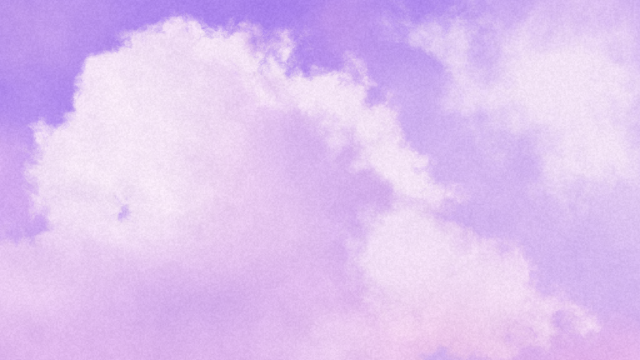
Write a Shadertoy shader that draws this texture.

```glsl
float hash(vec2 p) {
    vec3 q = fract(p.xyx * 0.1031);
    q += dot(q, q.yzx + 33.33);
    return fract((q.x + q.y) * q.z);
}

float noise(vec2 p) {
    vec2 i = floor(p), f = fract(p);
    f = f * f * (3.0 - 2.0 * f);
    return mix(mix(hash(i), hash(i + vec2(1, 0)), f.x),
               mix(hash(i + vec2(0, 1)), hash(i + vec2(1, 1)), f.x), f.y);
}

// Fractal noise centred on zero
float fbm(vec2 p) {
    float sum = 0.0, amp = 0.5;
    for (int i = 0; i < 6; i++) {
        sum += amp * (noise(p) - 0.5);
        p = mat2(1.6, 1.2, -1.2, 1.6) * p + 17.3;
        amp *= 0.6;
    }
    return sum;
}

float ellipse(vec2 p, vec2 centre, vec2 radius) {
    return (length((p - centre) / radius) - 1.0) * min(radius.x, radius.y);
}

float glow(vec2 p, vec2 centre, vec2 radius) {
    vec2 q = (p - centre) / radius;
    return exp(-dot(q, q));
}

float segment(vec2 p, vec2 a, vec2 b) {
    vec2 d = b - a;
    return length(p - a - d * clamp(dot(p - a, d) / dot(d, d), 0.0, 1.0));
}

float softMin(float a, float b) {
    float h = max(0.04 - abs(a - b), 0.0);
    return min(a, b) - h * h / 0.16;
}

vec3 skyColour(vec2 p) {
    float violet = smoothstep(0.45, 1.0, p.y + 0.28 * (1.0 - p.x));
    vec3 c = mix(vec3(0.83, 0.71, 0.94), vec3(0.68, 0.53, 0.93), violet);
    c = mix(c, vec3(0.78, 0.63, 0.93), 0.8 * glow(p, vec2(0.10, 0.92), vec2(0.24, 0.16)));
    c = mix(c, vec3(0.76, 0.59, 0.92), 0.8 * glow(p, vec2(0.97, 0.92), vec2(0.12, 0.15)));
    c = mix(c, vec3(0.84, 0.68, 0.94), 0.9 * glow(p, vec2(0.0, 0.48), vec2(0.18, 0.14)));
    c = mix(c, vec3(0.84, 0.73, 0.95), 0.8 * glow(p, vec2(1.32, 0.72), vec2(0.26, 0.18)));
    c = mix(c, vec3(0.87, 0.76, 0.95), 0.9 * glow(p, vec2(1.62, 0.93), vec2(0.30, 0.18)));
    return mix(c, vec3(0.89, 0.70, 0.92), glow(p, vec2(1.65, -0.02), vec2(0.35, 0.12)));
}

// Lobes at the foot of the arch, lower right
float footCloud(vec2 p) {
    float d = ellipse(p, vec2(1.15, 0.28), vec2(0.17, 0.20));
    d = softMin(d, ellipse(p, vec2(1.31, 0.15), vec2(0.20, 0.17)));
    return softMin(d, ellipse(p, vec2(1.50, 0.10), vec2(0.12, 0.075)));
}

// Outline of the large arching cloud
float archCloud(vec2 p) {
    float d = ellipse(p, vec2(0.46, 0.65), vec2(0.25, 0.29));
    d = softMin(d, ellipse(p, vec2(0.23, 0.50), vec2(0.15, 0.16)));
    d = softMin(d, ellipse(p, vec2(0.46, 0.07), vec2(0.76, 0.35)));
    d = softMin(d, ellipse(p, vec2(0.76, 0.49), vec2(0.42, 0.35)));
    d = softMin(d, ellipse(p, vec2(0.68, 0.87), vec2(0.13, 0.08)));
    return softMin(d, footCloud(p));
}

vec3 archColour(vec2 p, float billow) {
    // Lilac and pink shade inside the arch
    vec3 c = mix(vec3(0.87, 0.71, 0.93), vec3(0.87, 0.74, 0.94), smoothstep(0.1, 0.5, p.y));
    c = mix(c, vec3(0.92, 0.79, 0.94), 0.8 * glow(p, vec2(0.62, 0.52), vec2(0.18, 0.28)));
    c = mix(c, vec3(0.90, 0.78, 0.94), 0.7 * glow(p, vec2(0.83, 0.36), vec2(0.18, 0.12)));
    c = mix(c, vec3(0.92, 0.81, 0.95), 0.8 * glow(p, vec2(0.08, 0.22), vec2(0.26, 0.12)));
    c = mix(c, vec3(0.82, 0.67, 0.92), 0.8 * glow(p, vec2(0.53, 0.15), vec2(0.24, 0.10)));
    c = mix(c, vec3(0.83, 0.69, 0.93), 0.8 * glow(p, vec2(0.88, 0.59), vec2(0.15, 0.13)));
    c = mix(c, vec3(0.82, 0.67, 0.93), 0.8 * glow(p, vec2(1.01, 0.37), vec2(0.12, 0.14)));

    // Sunlit lobes on the left
    float light = 1.6 * glow(p, vec2(0.40, 0.74), vec2(0.22, 0.22));
    light += 1.3 * glow(p, vec2(0.20, 0.51), vec2(0.15, 0.15));
    light += 1.1 * glow(p, vec2(0.41, 0.45), vec2(0.16, 0.13));
    light += 0.4 * glow(p, vec2(0.98, 0.05), vec2(0.18, 0.09));
    light = 1.0 - exp(-1.3 * light * (1.0 + billow));

    // Ragged ridge running down to the foot
    float ridge = min(segment(p, vec2(0.58, 0.89), vec2(0.89, 0.77)),
                  min(segment(p, vec2(0.89, 0.77), vec2(1.03, 0.64)),
                      segment(p, vec2(1.03, 0.64), vec2(1.15, 0.48))));
    light = max(light, 0.85 * smoothstep(0.12, 0.01, ridge - 0.16 * billow));
    light = max(light, 0.75 * smoothstep(0.04, -0.08, footCloud(p) - 0.16 * billow));
    c = mix(c, vec3(0.96, 0.91, 0.965), light);
    return mix(c, vec3(0.93, 0.77, 0.92), 0.75 * glow(p, vec2(1.25, 0.03), vec2(0.26, 0.15)));
}

void mainImage(out vec4 fragColor, in vec2 fragCoord) {
    vec2 p = fragCoord / iResolution.y;
    vec2 warp = vec2(fbm(p * 5.0 + 3.0), fbm(p * 5.0 + 41.0));
    vec2 q = p + 0.06 * warp;
    float billow = fbm(p * 11.0 + 0.8 * warp);

    vec3 colour = skyColour(q + 0.1 * warp) + vec3(0.06, 0.07, 0.02) * billow;

    // Soft cloud on the right, with a wisp at its upper left
    float right = softMin(ellipse(q, vec2(1.56, 0.75), vec2(0.25, 0.18)),
                          ellipse(q, vec2(1.65, 0.58), vec2(0.16, 0.13)));
    float cover = smoothstep(0.08, -0.12, right - 0.16 * billow);
    cover = max(cover, 0.45 * glow(q, vec2(1.74, 0.50), vec2(0.18, 0.18)));
    float wisp = ellipse(q, vec2(1.26, 0.90), vec2(0.10, 0.085));
    cover = max(cover, 0.7 * smoothstep(0.05, -0.06, wisp - 0.22 * billow));
    colour = mix(colour, vec3(0.955, 0.90, 0.965), 0.92 * cover);

    // Arching cloud with ragged edges
    float body = smoothstep(0.025, -0.03, archCloud(q) - 0.14 * billow);
    colour = mix(colour, archColour(q, billow) + vec3(0.05, 0.06, 0.03) * billow, body);

    // Paper grain
    float grain = noise(p * 288.0 + 0.5) + noise(p * 190.0 + 71.0) - 1.0;
    fragColor = vec4(clamp(colour + 0.032 * grain, 0.0, 1.0), 1.0);
}
```
